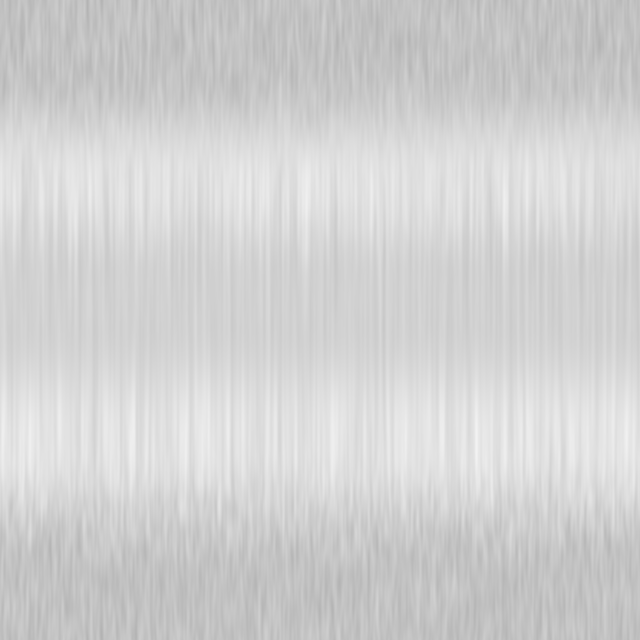
A Shadertoy shader for this texture:

```glsl
// Brushed metal: soft horizontal bands of sheen crossed by fine vertical streaks.
// Stretched, wrapping gradient noise gives long streaks across the middle and
// short grain near the top and bottom, so the sheet tiles in both directions.

// Unit gradient for a lattice point, from an integer hash
vec2 latticeGradient(vec2 cell, vec2 period, float seed) {
    uvec2 c = uvec2(mod(cell, period));
    uint h = c.x * 1597334677u ^ c.y * 3812015801u ^ uint(seed) * 2654435769u;
    h = (h ^ (h >> 16)) * 2246822519u;
    h = (h ^ (h >> 13)) * 3266489917u;
    h ^= h >> 16;
    float angle = 6.28319 * float(h & 65535u) / 65536.0;
    return vec2(cos(angle), sin(angle));
}

// Gradient noise with a whole number of cells across the canvas
float wrappedNoise(vec2 uv, vec2 period, float seed) {
    vec2 p = uv * period;
    vec2 cell = floor(p);
    vec2 f = p - cell;
    vec2 w = f * f * f * (f * (f * 6.0 - 15.0) + 10.0);
    vec2 right = vec2(1, 0), up = vec2(0, 1);
    float a = dot(latticeGradient(cell, period, seed), f);
    float b = dot(latticeGradient(cell + right, period, seed), f - right);
    float c = dot(latticeGradient(cell + up, period, seed), f - up);
    float d = dot(latticeGradient(cell + 1.0, period, seed), f - 1.0);
    return mix(mix(a, b, w.x), mix(c, d, w.x), w.y);
}

// Long streaks that run through the polished middle
float longStreaks(vec2 uv) {
    return wrappedNoise(uv, vec2(83, 2), 1.0)
         + wrappedNoise(uv + vec2(0, 0.13), vec2(139, 3), 2.0)
         + 0.7 * wrappedNoise(uv + vec2(0, 0.29), vec2(211, 4), 3.0);
}

// Short scratches of the matte top and bottom
float shortGrain(vec2 uv) {
    return 0.8 * wrappedNoise(uv, vec2(97, 9), 4.0)
         + wrappedNoise(uv + vec2(0, 0.03), vec2(157, 14), 5.0)
         + 0.8 * wrappedNoise(uv + vec2(0, 0.05), vec2(223, 25), 6.0);
}

// Brightness of the bands from bottom to top; both ends are equal
float sheen(float y) {
    return 0.76
         + 0.130 * smoothstep(0.11, 0.30, y)
         - 0.072 * smoothstep(0.33, 0.49, y)
         + 0.062 * smoothstep(0.57, 0.71, y)
         - 0.120 * smoothstep(0.73, 0.89, y);
}

void mainImage(out vec4 fragColor, in vec2 fragCoord) {
    vec2 uv = fragCoord / iResolution.xy;
    float streaks = longStreaks(uv);
    float grain = shortGrain(uv);

    // Streaks fray the edges of the bands
    float tone = sheen(uv.y + 0.015 * streaks + 0.012 * grain);

    // Contrast rises where the sheen is bright
    float matte = smoothstep(0.18, 0.35, abs(uv.y - 0.5));
    float gloss = smoothstep(0.80, 0.89, tone);
    tone += (1.0 - matte) * streaks * mix(0.034, 0.052, gloss);
    tone += mix(0.006, 0.050, matte) * grain;

    fragColor = vec4(vec3(clamp(tone, 0.0, 1.0)), 1.0);
}
```
